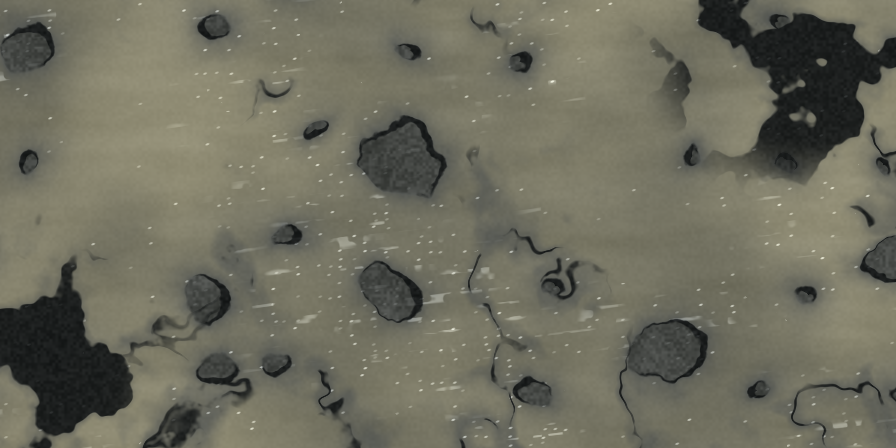
Reproduce this texture procedurally as a WebGL 2 fragment shader.

```glsl
#version 300 es
precision highp float;
// Cut face of a blue-veined cheese: creamy paste from layered value noise,
// scattered mouldy cavities as warped ellipses on a jittered grid, thin cracks
// along noise ridges, crumbled corners, and clustered wet glints on top.
uniform vec2 u_resolution;
out vec4 fragColor;

vec2 hash2(vec2 cell) {
  uvec2 v = uvec2(ivec2(cell)) * 1664525u + 1013904223u;
  for (int i = 0; i < 2; i++) {
    v.x += v.y * 1664525u;
    v.y += v.x * 1664525u;
    v ^= v >> 16u;
  }
  return vec2(v >> 8u) / 16777216.0;
}

float valueNoise(vec2 p) {
  vec2 i = floor(p), f = fract(p);
  f = f * f * (3.0 - 2.0 * f);
  float low = mix(hash2(i).x, hash2(i + vec2(1, 0)).x, f.x);
  float high = mix(hash2(i + vec2(0, 1)).x, hash2(i + vec2(1, 1)).x, f.x);
  return mix(low, high, f.y);
}

float fbm(vec2 p) {
  float sum = 0.0, amp = 0.533;
  for (int i = 0; i < 4; i++) {
    sum += amp * valueNoise(p);
    p = mat2(1.6, 1.2, -1.2, 1.6) * p + 7.3;
    amp *= 0.5;
  }
  return sum;
}

// Returns floor coverage, dark rim coverage, and surrounding mould haze.
vec3 cavities(vec2 p) {
  const float size = 0.27;
  vec2 warp = vec2(fbm(p * 11.0 + 3.0), fbm(p * 11.0 + 41.0)) - 0.5;
  float ragged = fbm(p * 32.0 + 9.0) - 0.5;
  vec3 result = vec3(0.0);
  for (int y = -1; y <= 1; y++)
  for (int x = -1; x <= 1; x++) {
    vec2 cell = floor(p / size) + vec2(x, y);
    vec2 jitter = hash2(cell + 11.0), kind = hash2(cell + 67.0), turn = hash2(cell + 131.0);
    if (kind.x > 0.78) continue;
    float radius = 0.02 + 0.07 * kind.y * kind.y;
    float angle = (turn.x - 0.5) * 1.6;
    vec2 q = p - (cell + 0.2 + 0.6 * jitter) * size + warp * (0.03 + 0.5 * radius);
    q = mat2(cos(angle), -sin(angle), sin(angle), cos(angle)) * q;
    q.y *= 1.0 + 0.7 * turn.y;
    float d = length(q) - radius + ragged * 0.016;

    // The rim thickens to a shadowed crescent on one side
    float shade = 6.283 * jitter.y;
    float side = 0.5 + 0.5 * dot(q / max(length(q), 0.001), vec2(cos(shade), sin(shade)));
    float width = mix(0.002, 0.02, side * side * side);
    float rim = 1.0 - smoothstep(-0.002, 0.004, abs(d + 0.5 * width) - 0.5 * width);
    rim *= smoothstep(0.05, 0.4, side + ragged);
    float hollow = 1.0 - smoothstep(-0.005, 0.005, d);
    result = max(result, vec3(hollow, rim, exp(-max(d, 0.0) / 0.032)));
  }
  return result;
}

// Tiny wet highlights, denser where 'amount' is high.
float glints(vec2 p, float amount) {
  vec2 g = p * vec2(40.0, 58.0), cell = floor(g);
  vec2 place = hash2(cell + 311.0), look = hash2(cell + 577.0);
  vec2 q = (fract(g) - 0.3 - 0.4 * place) / vec2(40.0, 58.0);
  q.y -= 0.25 * q.x;
  float spot = 1.0 - smoothstep(0.001, 0.0045, length(q * vec2(0.7, 1.2)));
  return spot * step(look.x, 0.015 + 0.22 * amount) * (0.3 + 0.7 * look.y);
}

void main() {
  vec2 p = gl_FragCoord.xy / u_resolution.y;

  // Creamy paste with broad patches and faint sideways smears
  float tone = smoothstep(0.25, 0.75, fbm(p * 2.6 + 5.0));
  float smear = fbm(p * vec2(5.0, 22.0) + 23.0) - 0.5;
  vec3 color = mix(vec3(0.445, 0.44, 0.375), vec3(0.57, 0.555, 0.46), tone);
  color += 0.07 * smear;
  color *= 0.94 + 0.06 * smoothstep(0.0, 0.5, p.x);

  // Blue-grey mould around cavities and cracks
  vec3 cavity = cavities(p);
  vec2 bend = vec2(fbm(p * 6.0 + 51.0), fbm(p * 6.0 + 83.0)) - 0.5;
  float ridge = abs(fbm(p * 3.2 + bend * 0.9 + 29.0) - 0.5);
  float veined = smoothstep(0.47, 0.62, fbm(p * 3.5 + 101.0));
  float corner = exp(-5.0 * length(p - vec2(0.02, 0.17)))
               + exp(-5.0 * length(p - vec2(1.8, 0.93)));
  float crumble = fbm(p * 8.0 + 149.0) + 0.3 * corner;
  float haze = max(cavity.z * 0.75, veined * 0.6 * (1.0 - smoothstep(0.0, 0.13, ridge)));
  haze = max(haze, 0.7 * smoothstep(0.52, 0.74, crumble) * smoothstep(0.1, 0.4, corner));
  haze *= 0.7 + 0.6 * fbm(p * 18.0 + 7.0);
  color = mix(color, vec3(0.3, 0.315, 0.315), clamp(haze, 0.0, 0.9));

  // Speckled cavity floors, then near-black rims, cracks and crumbled gaps
  float grain = valueNoise(p * 150.0) - 0.5;
  vec3 ground = vec3(0.265, 0.275, 0.262) + 0.08 * grain + 0.12 * (fbm(p * 13.0) - 0.5);
  color = mix(color, ground, cavity.x);
  float crack = veined * (1.0 - smoothstep(0.004, 0.02, ridge));
  crack *= smoothstep(0.42, 0.56, fbm(p * 15.0 + 61.0));
  float gap = smoothstep(0.65, 0.685, crumble) * smoothstep(0.12, 0.3, corner);
  float dark = max(max(cavity.y, crack), gap);
  color = mix(color, vec3(0.085, 0.095, 0.095) + 0.04 * grain, 0.92 * dark);

  // Clustered specks and short shiny streaks
  float wet = smoothstep(0.48, 0.68, fbm(p * 3.4 + 211.0));
  vec2 slant = vec2(p.x, p.y - 0.12 * p.x);
  float streak = smoothstep(0.76, 0.95, valueNoise(slant * vec2(13.0, 85.0) + 17.0));
  streak *= wet * smoothstep(0.4, 0.65, valueNoise(p * 60.0));
  float shine = glints(p, max(wet, 0.5 * haze)) + 0.6 * streak;
  color += vec3(0.34, 0.35, 0.36) * shine * (1.0 - 0.75 * max(dark, cavity.x));

  color += 0.022 * grain;
  fragColor = vec4(clamp(color, 0.0, 1.0), 1.0);
}
```
